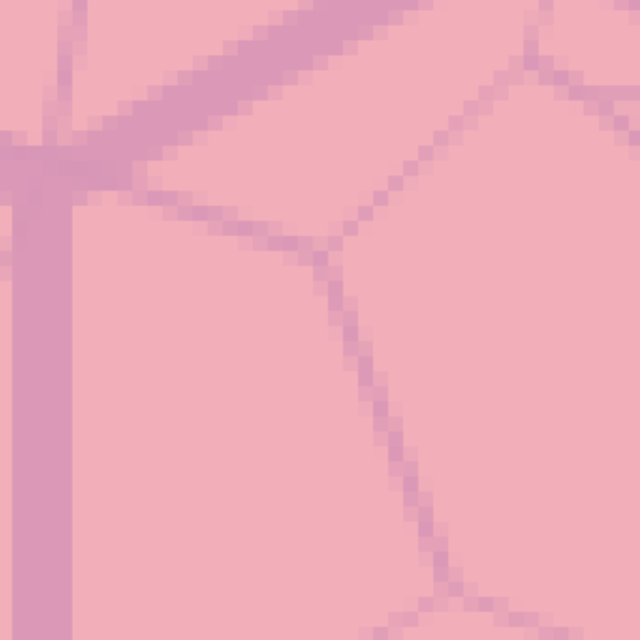
Write a WebGL 1 fragment shader that draws this pattern.

```glsl
precision highp float;

uniform vec2 u_resolution;

#define BASE_COLOR vec3(0.95, 0.685, 0.727)
#define LINE_COLOR vec3(0.845, 0.585, 0.715)
#define LINE_OPACITY 0.86
#define BLOCK 0.0235
#define BLOCK_SOFTNESS 0.1
#define HEX_NODE vec2(0.066, 0.702)
#define HEX_WIDTH 1.5
#define BAND_HALF_WIDTH (2.0 * BLOCK)
#define CRACK_CELL 0.75
#define CRACK_SEED vec2(1.433, 2.807)
#define CRACK_THIN (0.26 * BLOCK)
#define CRACK_THICK (0.66 * BLOCK)

float permute(float n) {
  return mod((34.0 * n + 1.0) * n, 289.0);
}

float cellHash(vec2 cell) {
  return permute(permute(cell.x) + cell.y);
}

// Scattered site of a cell
vec2 sitePosition(vec2 cell, float hash) {
  return cell + fract((hash + 0.5) / vec2(7.0, 49.0));
}

// Share of a block covered by a line
float coverage(float dist, float halfWidth) {
  return clamp((halfWidth - dist) / BLOCK + 0.5, 0.0, 1.0);
}

// Wide honeycomb bands; p is relative to one node
float hexBands(vec2 p) {
  vec2 period = HEX_WIDTH * vec2(1.0, sqrt(3.0));
  p.y -= HEX_WIDTH / sqrt(3.0);
  vec2 a = mod(p, period) - 0.5 * period;
  vec2 b = mod(p - 0.5 * period, period) - 0.5 * period;
  vec2 local = abs(dot(a, a) < dot(b, b) ? a : b);
  float dist = 0.5 * HEX_WIDTH - max(local.x, dot(local, vec2(0.5, 0.8660)));
  return coverage(dist, BAND_HALF_WIDTH);
}

// Fine Voronoi borders, each with its own width
float cracks(vec2 p) {
  p = p / CRACK_CELL + CRACK_SEED;
  vec2 home = floor(p);
  vec2 nearest = vec2(0.0);
  float nearestHash = 0.0;
  float best = 100.0;
  for (int j = -2; j <= 2; j++) {
    for (int i = -2; i <= 2; i++) {
      vec2 cell = home + vec2(float(i), float(j));
      float hash = cellHash(cell);
      vec2 toSite = sitePosition(cell, hash) - p;
      float d = dot(toSite, toSite);
      if (d < best) {
        best = d;
        nearest = toSite;
        nearestHash = hash;
      }
    }
  }

  float cover = 0.0;
  for (int j = -2; j <= 2; j++) {
    for (int i = -2; i <= 2; i++) {
      vec2 cell = home + vec2(float(i), float(j));
      float hash = cellHash(cell);
      vec2 toSite = sitePosition(cell, hash) - p;
      vec2 gap = toSite - nearest;
      if (dot(gap, gap) > 0.0001) {
        float dist = CRACK_CELL * dot(0.5 * (toSite + nearest), normalize(gap));
        float weight = fract((hash + nearestHash) * 0.71);
        cover = max(cover, coverage(dist, mix(CRACK_THIN, CRACK_THICK, weight)));
      }
    }
  }
  return cover;
}

// Flat color of one block; both layers are translucent
vec3 blockColor(vec2 block) {
  vec2 center = (block + 0.5) * BLOCK;
  float band = LINE_OPACITY * hexBands(center);
  float crack = LINE_OPACITY * cracks(center + HEX_NODE);
  return mix(BASE_COLOR, LINE_COLOR, 1.0 - (1.0 - band) * (1.0 - crack));
}

void main() {
  vec2 uv = gl_FragCoord.xy / u_resolution;
  vec2 grid = (uv - HEX_NODE) / BLOCK - 0.5;
  vec2 block = floor(grid);

  // Blend neighboring blocks in a narrow strip along their edges
  vec2 blend = smoothstep(0.5 - BLOCK_SOFTNESS, 0.5 + BLOCK_SOFTNESS, grid - block);
  vec3 lower = mix(blockColor(block), blockColor(block + vec2(1.0, 0.0)), blend.x);
  vec3 upper = mix(blockColor(block + vec2(0.0, 1.0)), blockColor(block + 1.0), blend.x);
  gl_FragColor = vec4(mix(lower, upper, blend.y), 1.0);
}
```
